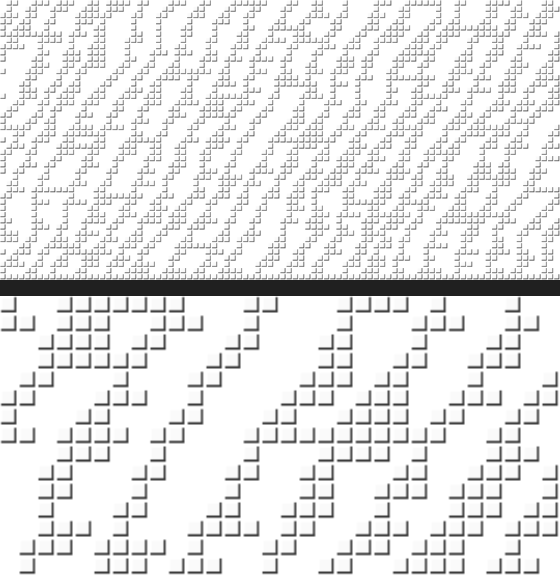
Top, the full canvas; bottom, a detail of the centre.
Write a WebGL 2 fragment shader that draws this pattern.

```glsl
#version 300 es
precision highp float;
// Small raised tiles forming evenly spaced staircase paths that climb to the right, with vertical runs, spurs and bridges.

#define ROWS 45.0          // cells down the canvas
#define PITCH 4.5          // cells between neighbouring paths
#define SLOPE 0.55         // mean cells to the right per row climbed
#define WANDER 5.0         // sideways wander shared by nearby paths, in cells
#define JITTER 1.6         // sideways wander of a single path, in cells
#define BEND_ROWS 7.0      // rows between bends
#define SPUR_CHANCE 0.42   // share of path steps that grow a spur
#define BRIDGE_CHANCE 0.07 // share of path steps that reach the next path
#define EDGE_WIDTH 0.12    // dark edge, in cells
#define EDGE_INSET 0.12    // gap between edge and cell border
#define SOFTNESS 0.06      // extra blur of the edge, in cells

const vec3 PAPER = vec3(1.0);
const vec3 TILE = vec3(0.98);
const vec3 EDGE = vec3(0.21);

uniform vec2 u_resolution;
out vec4 fragColor;

float hash(vec2 p) {
    vec3 q = fract(p.xyx * vec3(0.1031, 0.1030, 0.0973));
    q += dot(q, q.yzx + 33.33);
    return fract((q.x + q.y) * q.z);
}

// Bilinear value noise; its straight ramps give straight runs.
float noise(vec2 p) {
    vec2 i = floor(p);
    vec2 f = fract(p);
    float low = mix(hash(i), hash(i + vec2(1.0, 0.0)), f.x);
    float high = mix(hash(i + vec2(0.0, 1.0)), hash(i + 1.0), f.x);
    return mix(low, high, f.y);
}

// Column reached by a path at a row.
float pathColumn(float path, float row) {
    float shared_ = noise(vec2(path / 5.0 + 40.0, row / BEND_ROWS)) - 0.5;
    float own = noise(vec2(path + 90.0, row / BEND_ROWS + 0.37 * path + 60.0)) - 0.5;
    return floor(PITCH * path + SLOPE * row + WANDER * shared_ + JITTER * own);
}

// A cell is alive where a path, its spur or its bridge crosses the row.
float isAlive(vec2 cell) {
    if (cell.y < 0.5) return 1.0;
    float nearest = floor((cell.x - SLOPE * cell.y) / PITCH);
    float alive = 0.0;
    for (float k = -3.0; k <= 2.0; k++) {
        float path = nearest + k;
        float from = pathColumn(path, cell.y);
        float to = pathColumn(path, cell.y + 1.0);
        float last = max(from, to);
        float next = min(pathColumn(path + 1.0, cell.y), pathColumn(path + 1.0, cell.y + 1.0));

        // Spurs leave one empty cell before the next path
        float chance = hash(vec2(path + 71.0, cell.y + 13.0));
        float spur = step(chance, SPUR_CHANCE) + step(chance, 0.4 * SPUR_CHANCE);
        float reach = max(last, min(last + spur, next - 2.0));
        if (chance > 1.0 - BRIDGE_CHANCE) reach = max(last, next);

        float inside = step(min(from, to), cell.x) * step(cell.x, reach);
        alive = max(alive, inside);
    }
    return alive;
}

// Box-filtered coverage of the rectangle from lo to hi.
float boxCoverage(vec2 p, vec2 lo, vec2 hi, float blur) {
    vec2 overlap = min(hi, p + 0.5 * blur) - max(lo, p - 0.5 * blur);
    overlap = clamp(overlap / blur, 0.0, 1.0);
    return overlap.x * overlap.y;
}

void main() {
    float pixel = ROWS / u_resolution.y;
    vec2 grid = gl_FragCoord.xy * pixel;
    vec2 p = fract(grid);
    float alive = isAlive(floor(grid));
    float blur = pixel + SOFTNESS;

    // Tile corners
    float near = EDGE_INSET;
    float far = 1.0 - EDGE_INSET;
    float inner = near + EDGE_WIDTH;

    // Bottom and right edges meet at the corner without overlap
    float face = boxCoverage(p, vec2(near), vec2(far), blur);
    float bottom = boxCoverage(p, vec2(0.06, near), vec2(far, inner), blur);
    float right = boxCoverage(p, vec2(far - EDGE_WIDTH, inner), vec2(far, 0.94), blur);

    vec3 color = mix(PAPER, TILE, alive * face);
    color = mix(color, EDGE, alive * min(bottom + 0.9 * right, 1.0));
    fragColor = vec4(color, 1.0);
}
```
